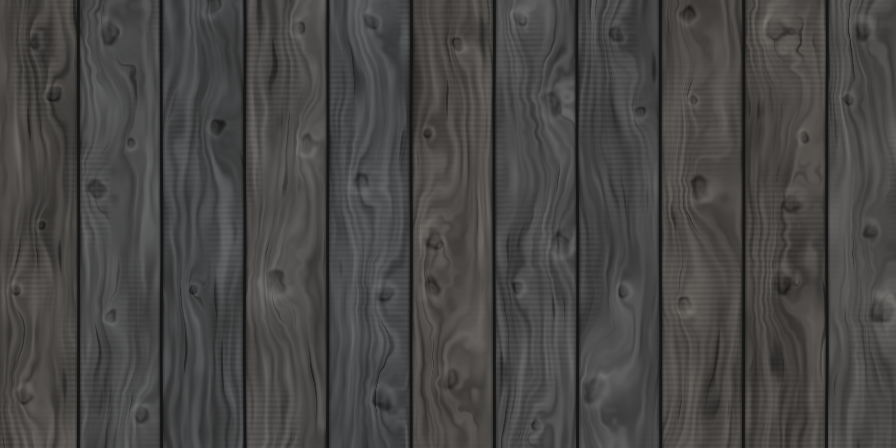
Reproduce this texture procedurally as a WebGL 1 fragment shader.

```glsl
precision highp float;
// Weathered charcoal-grey vertical planks with grain, knots, cracks and dark seams.

uniform vec2 u_resolution;

// Layout, as fractions of the canvas width
const float PLANK_WIDTH = 0.0928;
const float FIRST_SEAM = 0.0875;

// Lengths below are in plank widths
const float SEAM_HALF = 0.016;
const float SEAM_SHADOW = 0.055;
const float KNOT_SPACING = 1.15;
const float KNOT_CHANCE = 0.78;
const float RING_COUNT = 7.0;
const float SAW_PITCH = 0.065;

// Tones
const vec3 WOOD_COLOR = vec3(0.298, 0.296, 0.294);
const vec3 SEAM_COLOR = vec3(0.085, 0.083, 0.082);
const vec3 WARM_TINT = vec3(1.035, 1.0, 0.965);
const vec3 COOL_TINT = vec3(0.98, 1.0, 1.025);
const float RING_CONTRAST = 0.028;
const float FIBRE_CONTRAST = 0.085;
const float STREAK_CONTRAST = 0.10;
const float BLOTCH_CONTRAST = 0.11;
const float PLANK_CONTRAST = 0.035;
const float SAW_CONTRAST = 0.016;
const float CRACK_DEPTH = 0.10;

float hash(vec2 p) {
  return fract(sin(dot(p, vec2(127.1, 311.7))) * 43758.547);
}

float noise(vec2 p) {
  vec2 i = floor(p);
  vec2 f = fract(p);
  f = f * f * (3.0 - 2.0 * f);
  return mix(mix(hash(i), hash(i + vec2(1.0, 0.0)), f.x),
             mix(hash(i + vec2(0.0, 1.0)), hash(i + vec2(1.0, 1.0)), f.x), f.y);
}

float fbm(vec2 p) {
  float sum = 0.0;
  float gain = 0.5;
  for (int i = 0; i < 4; i++) {
    sum += gain * noise(p);
    p = p * 2.03 + 17.3;
    gain *= 0.5;
  }
  return sum / 0.9375;
}

// Returns x: bend of the grain around knots, y: tone of the knots themselves
vec2 knots(vec2 p, float plank) {
  vec2 result = vec2(0.0);
  float row = floor(p.y / KNOT_SPACING);
  for (int j = -1; j <= 1; j++) {
    vec2 cell = vec2(plank, row + float(j));
    float present = step(hash(cell + 3.7), KNOT_CHANCE);
    vec2 center = vec2(mix(0.2, 0.8, hash(cell + 11.3)),
                       (cell.y + mix(0.15, 0.85, hash(cell + 23.9))) * KNOT_SPACING);
    float size = mix(0.06, 0.15, hash(cell + 31.1));
    vec2 d = (p - center) / size;
    d += 0.7 * (vec2(noise(p * 9.0 + cell), noise(p * 9.0 + cell + 40.0)) - 0.5);
    float r = length(d * vec2(1.0, 0.85));
    float lean = hash(cell + 47.0) * 6.2832;
    float side = 0.5 + 0.5 * dot(d, vec2(cos(lean), sin(lean))) / (r + 0.2);

    // Pale rim, dark crescent inside it, small dark heart
    float rim = exp(-6.0 * (r - 1.1) * (r - 1.1));
    float crescent = exp(-14.0 * (r - 0.65) * (r - 0.65)) * side;
    float heart = exp(-9.0 * r * r);
    float tone = 0.055 * rim * (1.2 - side) - 0.13 * crescent - 0.05 * heart;

    float reach = dot(d * vec2(0.5, 0.24), d * vec2(0.5, 0.24));
    result += present * vec2(size * 18.0 * exp(-reach), tone);
  }
  return result;
}

float woodTone(vec2 p, float plank) {
  vec2 seed = vec2(plank * 13.7, plank * 5.3);
  vec2 knot = knots(p, plank);
  float drift = fbm(vec2(p.x * 1.3, p.y * 0.45) + seed);
  float field = p.x * RING_COUNT + drift * 4.0 + knot.x;

  // Growth rings, fading in and out along the board
  float ringMask = smoothstep(0.25, 0.7, noise(p * vec2(2.5, 0.8) + seed + 60.0));
  float tone = RING_CONTRAST * sin(6.2832 * field) * mix(0.3, 1.0, ringMask);

  // Long streaks and fine fibres follow the bent grain
  tone += STREAK_CONTRAST * (noise(vec2(field * 0.9, p.y * 0.55) + seed + 90.0) - 0.5);
  tone += FIBRE_CONTRAST * (noise(vec2(field * 3.6, p.y * 2.2) + seed + 120.0) - 0.5);
  tone += BLOTCH_CONTRAST * (fbm(p * vec2(1.8, 1.1) + seed + 150.0) - 0.5);

  // Patches of cross-cut saw marks
  float sawMask = smoothstep(0.35, 0.75, noise(p * vec2(2.0, 0.9) + seed + 180.0));
  tone += SAW_CONTRAST * sawMask * sin(6.2832 * p.y / SAW_PITCH + 3.0 * drift);

  // Short cracks along the grain
  float crack = noise(vec2(field * 2.4, p.y * 1.3) + seed + 210.0);
  tone -= CRACK_DEPTH * smoothstep(0.84, 0.98, crack);
  return tone + knot.y;
}

void main() {
  // x counts planks, y is height in plank widths
  vec2 p = gl_FragCoord.xy / u_resolution.x;
  p = vec2((p.x - FIRST_SEAM) / PLANK_WIDTH + 1.0, p.y / PLANK_WIDTH);
  float pixel = 1.0 / (u_resolution.x * PLANK_WIDTH);
  p.x += 0.012 * (noise(vec2(floor(p.x + 0.5) * 7.0, p.y * 0.8)) - 0.5);
  float plank = floor(p.x);
  vec2 local = vec2(fract(p.x), p.y);

  // Board colour
  float tint = hash(vec2(plank, 5.0));
  float tone = woodTone(local, plank) + PLANK_CONTRAST * (hash(vec2(plank, 9.0)) - 0.5);
  vec3 color = (WOOD_COLOR + tone) * mix(COOL_TINT, WARM_TINT, tint);

  // Shaded board edges and the dark gap
  float edge = min(local.x, 1.0 - local.x);
  color *= 1.0 - 0.28 * (1.0 - smoothstep(SEAM_HALF, SEAM_SHADOW, edge));
  float gap = 1.0 - smoothstep(SEAM_HALF - 0.5 * pixel, SEAM_HALF + 0.7 * pixel, edge);
  color = mix(color, SEAM_COLOR, gap);

  gl_FragColor = vec4(clamp(color, 0.0, 1.0), 1.0);
}
```
